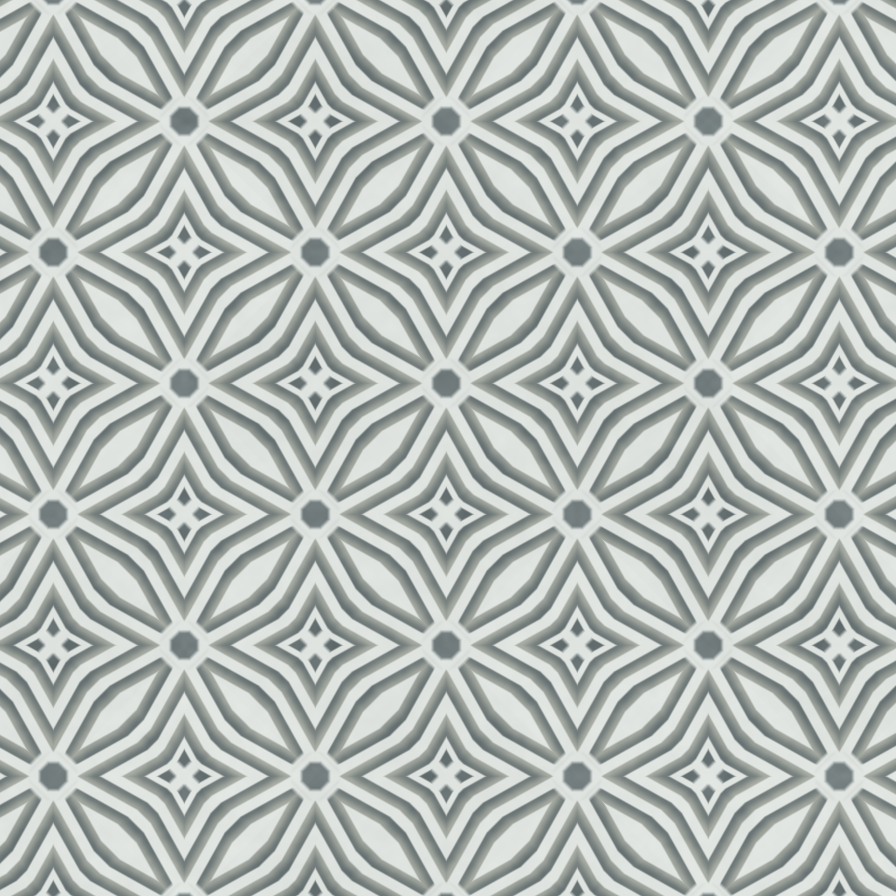
Give the GLSL for this pattern, as a Shadertoy shader.

```glsl
// Checkerboard of four-pointed stars and dark studs, joined by pale lozenges.
// Each diamond cell is folded to one wedge, where a kinked distance makes
// nested star bands; the bands get a slanted shade and a faint mottle.

float hash(vec2 p) {
    return fract(sin(dot(p, vec2(127.1, 311.7))) * 43758.5453);
}

float noise(vec2 p) {
    vec2 i = floor(p), f = fract(p);
    f = f * f * (3.0 - 2.0 * f);
    return mix(mix(hash(i), hash(i + vec2(1, 0)), f.x),
               mix(hash(i + vec2(0, 1)), hash(i + vec2(1, 1)), f.x), f.y);
}

// 1 inside (d < 0), 0 outside, with a soft edge
float fill(float d, float soft) {
    return 1.0 - smoothstep(-soft, soft, d);
}

// Star contour for a wedge with q.x >= q.y >= 0; equals q.x on the axis
float starLevel(vec2 q) {
    return min(q.x + 1.79 * q.y, 1.33 * (q.x + q.y));
}

void mainImage(out vec4 fragColor, in vec2 fragCoord) {
    // One unit is the distance from a stud to the next star
    vec2 uv = fragCoord / iResolution.y;
    vec2 p = (uv - vec2(0.2057, 0.8646)) / 0.1462;
    float soft = 0.014 + 0.7 / (0.1462 * iResolution.y);

    // Diamond cells, each centred on a star
    vec2 turned = vec2(p.x + p.y, p.x - p.y);
    vec2 cell = floor(turned / 2.0);
    vec2 local = mod(turned, 2.0) - 1.0;
    vec2 q = abs(0.5 * vec2(local.x + local.y, local.x - local.y));
    if (q.y > q.x) q = q.yx;

    float level = starLevel(q);
    float mottle = noise(p * 7.0) * 0.6 + noise(p * 19.0) * 0.4 - 0.5;
    vec3 pale = vec3(0.875, 0.895, 0.882) + 0.025 * mottle;
    vec3 dark = vec3(0.40, 0.44, 0.445);
    vec3 olive = vec3(0.65, 0.67, 0.635);
    vec3 col = pale;

    // Three nested bands, dark inside and lighter outward and at the tips
    float diagonal = q.y / max(q.x, 0.001);
    for (int i = 0; i < 3; i++) {
        float start = 0.30 + 0.342 * float(i);
        float across = (level - start) / 0.175;
        float shade = 0.8 * smoothstep(0.1, 1.0, across)
                    + 0.22 * (1.0 - diagonal) + 0.3 * mottle;
        vec3 gray = mix(dark, olive, clamp(shade, 0.0, 1.0));
        col = mix(col, gray, fill(abs(across - 0.5) * 0.175 - 0.0875, soft));
    }

    // Four petals, parted by a pale diagonal cross with a round centre
    float petal = max(level - 0.205, 0.07 - length(q));
    petal = max(petal, 0.045 - (q.x - q.y) * 0.707);
    col = mix(col, dark + 0.08 * mottle, fill(petal, soft));

    // Stud: pale collar with faint facets, then a blunt dark octagon
    vec2 s = abs(q - vec2(1, 0));
    float diamond = (s.x + s.y) * 0.707;
    float collar = max(max(s.x, s.y) - 0.185, diamond - 0.19);
    col = mix(col, pale, fill(collar, soft));
    col -= 0.035 * fill(abs(diamond - 0.155) - 0.008, soft) * fill(collar, soft);
    float stud = max(max(s.x, s.y) - 0.105, diamond - 0.102);
    col = mix(col, dark + 0.05 + 0.08 * mottle, fill(stud, soft));

    // Slight tone change from cell to cell
    col += 0.012 * (hash(cell) - 0.5);
    fragColor = vec4(col, 1.0);
}
```
